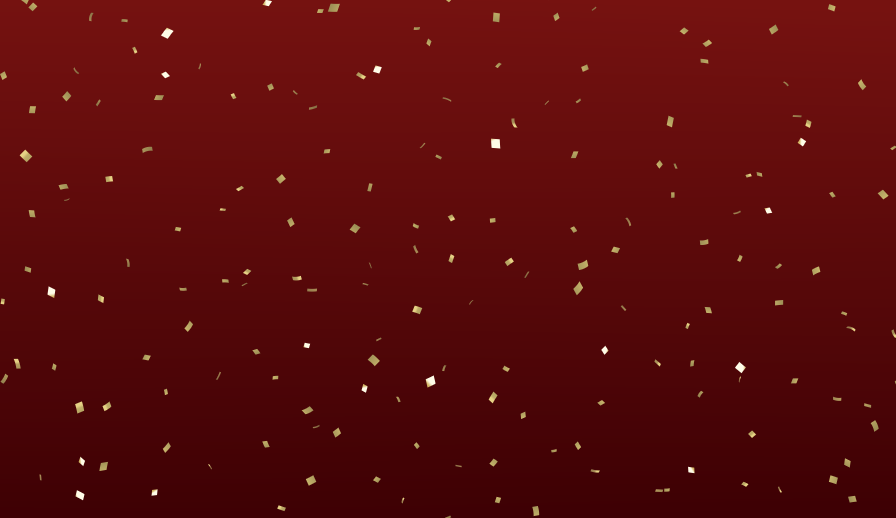
Write a WebGL 2 fragment shader that draws this background.

```glsl
#version 300 es
precision highp float;
// Gold confetti drifting over a deep red vertical gradient.
// Each cell of a jittered grid holds at most one piece: a sheared, slightly
// bent rectangle seen at a random tilt, and a few of them catch the light.

uniform vec2 u_resolution;
out vec4 fragColor;

// Four random values per cell and seed
vec4 hash4(vec2 cell, float seed) {
    vec4 p = fract(vec4(cell.xyx, cell.y + seed) * vec4(0.1031, 0.1030, 0.0973, 0.1099) + seed * 0.137);
    p += dot(p, p.wzxy + 33.33);
    return fract((p.xxyz + p.yzzw) * p.zywx);
}

vec3 redBackdrop(vec2 uv) {
    float level = uv.y + 0.04 * (uv.x - 0.5) * (uv.y - 0.3);
    level += 0.006 * sin(uv.x * 5.0 + uv.y * 9.0);
    return mix(vec3(0.240, 0.000, 0.014), vec3(0.462, 0.071, 0.064), clamp(level, 0.0, 1.0));
}

// Colour and coverage of the piece in one cell; offset is measured from its centre
vec4 confetti(vec2 offset, vec4 shape, vec4 look, float pixel) {
    bool shiny = look.x > 0.89;
    float angle = shape.x * 6.2832;
    float c = cos(angle), s = sin(angle);
    vec2 q = mat2(c, -s, s, c) * offset;

    // Foreshortened outline
    float halfLength = mix(0.0052, 0.0098, shape.y * shape.y);
    float tilt = shiny ? mix(0.72, 0.95, shape.z) : mix(0.16, 0.95, shape.z);
    vec2 halfSize = halfLength * vec2(1.0, tilt);
    q.x += (shape.w - 0.5) * 0.8 * q.y;
    q.y += (look.y - 0.5) * 70.0 * (1.0 - tilt) * q.x * q.x;
    vec2 cover = clamp((halfSize - abs(q)) / pixel + 0.5, 0.0, 1.0);
    cover = min(cover, 2.0 * halfSize / pixel);

    // Matte gold, dimmer when edge on, with a soft sheen across the face
    vec2 face = q / halfSize;
    vec3 gold = mix(vec3(0.60, 0.48, 0.30), vec3(0.74, 0.67, 0.40), smoothstep(0.15, 0.55, tilt));
    gold *= 0.96 + 0.16 * (look.z - 0.5) + 0.07 * face.x;
    if (shiny) {
        float glint = smoothstep(-1.0, 0.1, face.x + 0.5 * face.y + look.w * 0.8);
        gold = mix(vec3(0.82, 0.70, 0.38), vec3(1.0, 0.99, 0.91), glint);
    } else if (look.z > 0.78) {
        // Folded piece with one paler half
        gold = mix(gold, vec3(0.90, 0.82, 0.52), smoothstep(-0.2, 0.5, face.x));
    }
    return vec4(gold, cover.x * cover.y);
}

void main() {
    vec2 uv = gl_FragCoord.xy / u_resolution;
    vec2 p = gl_FragCoord.xy / u_resolution.y;
    float pixel = 1.0 / u_resolution.y;
    vec3 color = redBackdrop(uv);

    // Scatter the pieces, looking into neighbouring cells for overhang
    float cellSize = 0.091;
    vec2 home = floor(p / cellSize);
    for (int j = -1; j <= 1; j++) {
        for (int i = -1; i <= 1; i++) {
            vec2 cell = home + vec2(i, j);
            vec4 place = hash4(cell, 3.0);
            if (place.z > 0.82) continue;
            vec2 centre = (cell + place.xy) * cellSize;
            vec4 piece = confetti(p - centre, hash4(cell, 11.0), hash4(cell, 23.0), pixel);
            color = mix(color, piece.rgb, piece.a);
        }
    }
    fragColor = vec4(color, 1.0);
}
```
